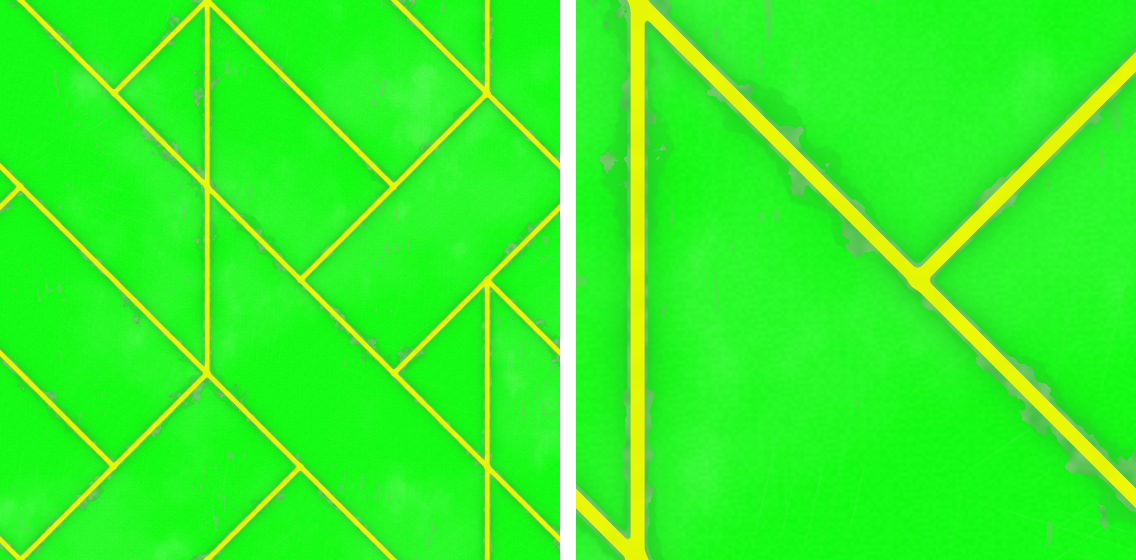
Left: the whole. Right: its middle third, enlarged.
This pattern is drawn by a WebGL 1 fragment shader. Its source:

```glsl
precision highp float;
// Worn green panels split by yellow diagonal and vertical inlay lines, in a half-drop repeat.

uniform vec2 u_resolution;

float hash(vec2 p) {
  return fract(sin(dot(p, vec2(127.1, 311.7))) * 43758.545);
}

float noise(vec2 p) {
  vec2 i = floor(p), f = fract(p);
  f = f * f * (3.0 - 2.0 * f);
  return mix(mix(hash(i), hash(i + vec2(1.0, 0.0)), f.x),
             mix(hash(i + vec2(0.0, 1.0)), hash(i + vec2(1.0, 1.0)), f.x), f.y);
}

float fbm(vec2 p) {
  float sum = 0.0, amplitude = 0.5;
  for (int i = 0; i < 5; i++) {
    sum += amplitude * noise(p);
    p = mat2(1.6, 1.2, -1.2, 1.6) * p + 7.3;
    amplitude *= 0.5;
  }
  return sum;
}

float segment(vec2 p, vec2 a, vec2 b) {
  vec2 ab = b - a;
  return length(p - a - ab * clamp(dot(p - a, ab) / dot(ab, ab), 0.0, 1.0));
}

// Smooth minimum: rounds the inner corners where lines meet
float join(float a, float b) {
  float h = max(0.025 - abs(a - b), 0.0);
  return min(a, b) - h * h * 10.0;
}

float diagonal(vec2 p, float offset) {
  return abs(mod(p.y - p.x - offset + 3.0, 6.0) - 3.0) * 0.7071;
}

// Distance to the inlay; each cell is 3 wide, 6 tall, and drops by 3 per column
float inlay(vec2 p) {
  p -= 3.0 * floor(p.x / 3.0);
  p.y = mod(p.y, 6.0);
  float d = min(diagonal(p, 0.0), diagonal(p, 2.0));
  for (int i = -1; i <= 1; i++) {
    for (int j = -1; j <= 1; j++) {
      vec2 q = p - vec2(3.0 * float(i), 3.0 * float(i) + 6.0 * float(j));
      d = join(d, segment(q, vec2(2.0, 0.0), vec2(2.0, 4.0)));
      d = join(d, segment(q, vec2(2.0, 0.0), vec2(4.0, 2.0)));
      d = join(d, segment(q, vec2(2.0, 4.0), vec2(0.0, 6.0)));
      d = join(d, segment(q, vec2(3.0, -1.0), vec2(1.0, 1.0)));
    }
  }
  return d;
}

// Thin broken streaks along one direction
float scratches(vec2 p, float angle) {
  float c = cos(angle), s = sin(angle);
  vec2 q = mat2(c, s, -s, c) * p;
  return smoothstep(0.83, 0.97, noise(q * vec2(1.3, 55.0))) * smoothstep(0.5, 0.75, noise(p * 1.7 + angle));
}

void main() {
  vec2 uv = gl_FragCoord.xy / u_resolution;
  vec2 p = vec2(uv.x, 1.0 - uv.y) * 6.0 - vec2(0.22, 0.0);
  float pixel = 6.0 / min(u_resolution.x, u_resolution.y);
  float d = inlay(p);

  // Mottled paint with fine grain
  float cloud = smoothstep(0.4, 0.75, fbm(p * 1.1 + 4.0));
  float dust = smoothstep(0.5, 0.75, fbm(p * vec2(3.2, 2.2) + 19.0));
  vec3 color = mix(vec3(0.08, 0.985, 0.08), vec3(0.17, 0.98, 0.17), cloud);
  color += vec3(0.1, 0.0, 0.1) * dust * cloud;
  color += (noise(p * 85.0) - 0.5) * vec3(0.03, 0.02, 0.03);

  // Scratches and short vertical flecks
  float scratch = scratches(p, 0.6) + scratches(p, 1.35) + scratches(p, -0.3);
  color = mix(color, vec3(0.3, 0.95, 0.3), min(scratch, 1.0) * 0.22);
  float fleck = smoothstep(0.87, 0.94, noise(p * vec2(32.0, 9.0)) * 0.75 + noise(p * 2.3 + 31.0) * 0.3);
  color = mix(color, vec3(0.42, 0.8, 0.4), fleck * 0.6);

  // Soft grime beside the inlay
  float grime = exp(-max(d - 0.04, 0.0) * 22.0) * (0.65 + 0.7 * noise(p * 5.0));
  color = mix(color, vec3(0.12, 0.78, 0.13), clamp(grime * 0.55, 0.0, 1.0));

  // Ragged stains and chipped paint along the edges
  float rough = fbm(p * 9.0 + 3.0);
  float patches = smoothstep(0.5, 0.8, noise(p * 2.6 + 11.0));
  float stain = smoothstep(0.0, 0.02, 0.22 * patches * rough - d);
  color = mix(color, vec3(0.13, 0.83, 0.14), stain * 0.45);
  float chipReach = 0.037 + 0.1 * smoothstep(0.52, 0.75, rough) * (0.25 + patches);
  float chip = 1.0 - smoothstep(chipReach - pixel, chipReach + pixel, d);
  color = mix(color, mix(vec3(0.28, 0.74, 0.29), vec3(0.53, 0.78, 0.48), noise(p * 24.0)), chip * 0.85);

  // Yellow inlay
  float fill = 1.0 - smoothstep(0.025 - pixel * 0.6, 0.025 + pixel * 0.6, d);
  vec3 yellow = vec3(0.93, 0.98, 0.01) - 0.04 * noise(p * 12.0) * vec3(1.0, 0.5, 0.0);
  color = mix(color, yellow, fill);

  gl_FragColor = vec4(clamp(color, 0.0, 1.0), 1.0);
}
```
